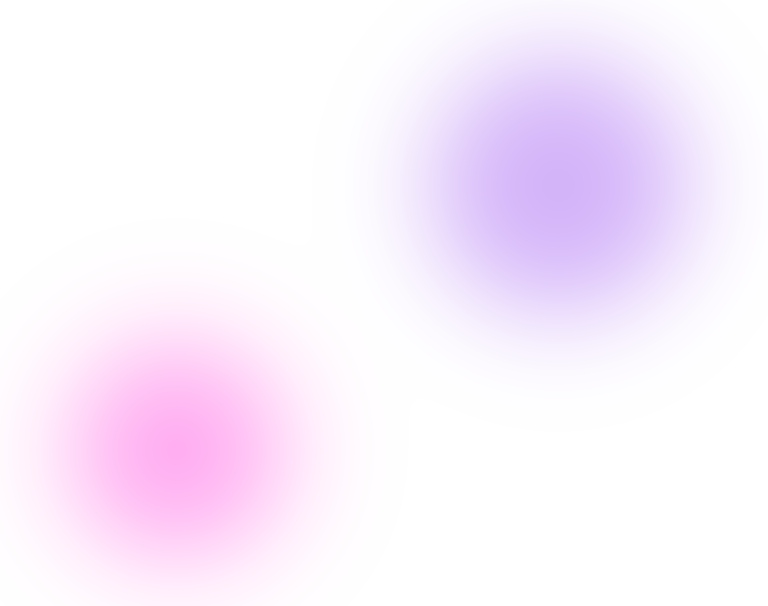
A Shadertoy shader for this background:

```glsl
// Two soft blurred discs, lavender and pink, glowing on a white background.

// Coverage of a disc blurred by a Gaussian: tanh approximates the normal integral.
float blurredDisc(vec2 point, vec2 center, float radius, float blur) {
    float z = (length(point - center) - radius) / blur;
    return 0.5 - 0.5 * tanh(0.798 * z * (1.0 + 0.0447 * z * z));
}

void mainImage(out vec4 fragColor, in vec2 fragCoord) {
    // Canvas units: height is 1, x is scaled by the aspect ratio
    vec2 point = fragCoord / iResolution.y;
    float aspect = iResolution.x / iResolution.y;

    vec3 color = vec3(1.0);

    // Lavender glow, upper right
    float lavender = blurredDisc(point, vec2(0.727 * aspect, 0.694), 0.194, 0.086);
    color = mix(color, vec3(0.828, 0.700, 0.976), lavender);

    // Pink glow, lower left
    float pink = blurredDisc(point, vec2(0.230 * aspect, 0.258), 0.159, 0.089);
    color = mix(color, vec3(1.0, 0.670, 0.943), pink);

    fragColor = vec4(color, 1.0);
}
```
